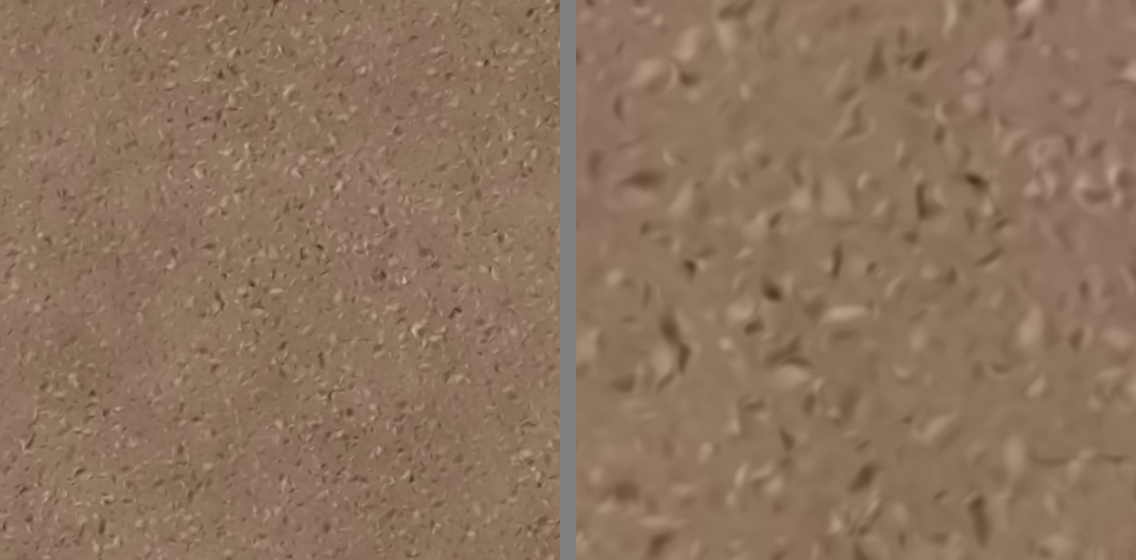
Left, the full canvas; right, a detail of the centre.
Reproduce this texture procedurally as a Shadertoy shader.

```glsl
// Brown gritty ground: soft, bent light and dark crumbs lie on a smooth tan base.
// Crumbs are scattered by cellular noise in two sizes, gathered in loose patches;
// layered sines and value noise add slow pink and olive drifts of colour.

#define BASE_COLOR vec3(0.552, 0.452, 0.366)
#define PINK_DRIFT vec3(0.005, -0.005, 0.010)
#define OLIVE_DRIFT vec3(-0.005, 0.005, -0.009)
#define COARSE_CELLS 37.0
#define FINE_CELLS 56.0
#define COARSE_CONTRAST 0.135
#define FINE_CONTRAST 0.105
#define DUST_CONTRAST 0.030
#define BLOTCH_CONTRAST 0.036
#define LEAN 1.0
#define LEAN_SPREAD 1.9

vec3 hash3(vec2 p) {
    vec3 q = fract(p.xyx * vec3(0.1031, 0.1030, 0.0973));
    q += dot(q, q.yxz + 33.33);
    return fract((q.xxy + q.yzz) * q.zyx);
}

float valueNoise(vec2 p) {
    vec2 cell = floor(p);
    vec2 f = fract(p);
    f = f * f * (3.0 - 2.0 * f);
    float low = mix(hash3(cell).x, hash3(cell + vec2(1, 0)).x, f.x);
    float high = mix(hash3(cell + vec2(0, 1)).x, hash3(cell + vec2(1, 1)).x, f.x);
    return mix(low, high, f.y);
}

// Soft bent ellipse: 1 inside, 0 outside
float crumb(vec2 p, float angle, vec2 radius, float bend) {
    float c = cos(angle), s = sin(angle);
    vec2 q = vec2(c * p.x + s * p.y, c * p.y - s * p.x);
    q.y += bend * q.x * q.x;
    return 1.0 - smoothstep(0.1, 1.0, length(q / radius));
}

// Signed tone of scattered crumbs, each with an opposite rim beside it
float crumbLayer(vec2 p, float seed) {
    vec2 home = floor(p);
    float tone = 0.0;
    for (int y = -1; y <= 1; y++) {
        for (int x = -1; x <= 1; x++) {
            vec2 cell = home + vec2(x, y);
            vec3 place = hash3(cell + seed);
            vec3 shape = hash3(cell + seed + 217.0);
            vec2 offset = p - cell - place.xy;
            float strength = 2.0 * place.z - 1.0;
            strength *= sqrt(abs(strength));
            float angle = LEAN + LEAN_SPREAD * (shape.x - 0.5);
            vec2 radius = vec2(mix(0.38, 0.72, shape.y), mix(0.22, 0.37, shape.z));
            float bend = 1.2 * (fract(shape.x * 17.0) - 0.5);
            tone += strength * crumb(offset, angle, radius, bend);
            vec2 side = vec2(sin(angle), -cos(angle)) * 0.42;
            tone -= 0.45 * strength * crumb(offset - side, angle, radius * 0.8, bend);
        }
    }
    return tone;
}

void mainImage(out vec4 fragColor, in vec2 fragCoord) {
    vec2 uv = fragCoord / iResolution.y;

    // Ragged outlines
    vec2 ragged = uv + 0.0065 * (vec2(valueNoise(uv * 85.0),
                                     valueNoise(uv * 85.0 + 57.0)) - 0.5);

    // Loose patches of thicker grit
    float patchNoise = 0.6 * valueNoise(uv * 7.0 + 11.0) + 0.4 * valueNoise(uv * 17.0);
    float grit = mix(0.65, 1.3, smoothstep(0.25, 0.75, patchNoise));

    // Crumbs and dust
    float tone = COARSE_CONTRAST * crumbLayer(ragged * COARSE_CELLS, 31.0);
    tone += FINE_CONTRAST * crumbLayer(ragged * FINE_CELLS, 83.0);
    tone *= grit;
    mat2 lean = mat2(0.8, 0.6, -0.6, 0.8);
    tone += DUST_CONTRAST * (valueNoise(lean * uv * vec2(110.0, 140.0)) - 0.5);

    // Soft blotches
    tone += BLOTCH_CONTRAST * (valueNoise(uv * 22.0 + 130.0) - 0.5);
    tone += BLOTCH_CONTRAST * (valueNoise(uv * 6.0 + 90.0) - 0.5);

    // Slow colour drifts
    float waves = 0.2 * sin(uv.x * 13.0 + 2.0 * sin(uv.y * 9.0)) * sin(uv.y * 11.0 + 1.0);
    float hue = valueNoise(uv * 9.0 + 40.0) + 0.7 * valueNoise(uv * 21.0 + 70.0) - 0.35 + waves;
    vec3 color = BASE_COLOR + mix(OLIVE_DRIFT, PINK_DRIFT, smoothstep(0.0, 1.0, hue));

    fragColor = vec4(color + tone, 1.0);
}
```
